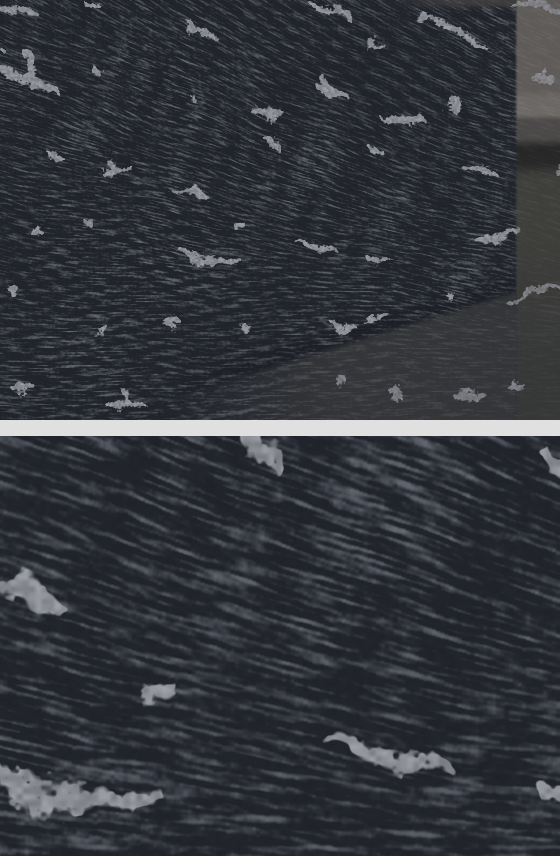
Top, the full canvas; bottom, a detail of the centre.
Reproduce this texture procedurally as a Shadertoy shader.

```glsl
// Polished dark granite: fine pale streaks that follow a bending flow, scattered
// speckled quartz veins, and a soft reflection along the right and lower edges.
// Streaks are noise averaged along the flow; veins are tapered arms in a jittered grid.

const float PI = 3.14159;
const vec3 SLATE = vec3(0.128, 0.140, 0.168);
const vec3 STREAK = vec3(0.37, 0.385, 0.42);
const vec3 QUARTZ = vec3(0.61, 0.62, 0.65);
const vec3 FLOOR_GLOW = vec3(0.245, 0.25, 0.25);
const vec3 WALL_GLOW = vec3(0.46, 0.44, 0.42);

float hash(vec2 p) {
    return fract(sin(dot(p, vec2(127.1, 311.7))) * 43758.5453);
}

float noise(vec2 p) {
    vec2 i = floor(p), f = fract(p);
    f = f * f * (3.0 - 2.0 * f);
    float low = mix(hash(i), hash(i + vec2(1, 0)), f.x);
    float high = mix(hash(i + vec2(0, 1)), hash(i + vec2(1, 1)), f.x);
    return mix(low, high, f.y);
}

vec2 direction(float angle) {
    return vec2(cos(angle), sin(angle));
}

// Nearly level at the bottom, falling to the right at the top
float flowAngle(vec2 p) {
    return 0.08 - 0.52 * p.y - 0.12 * p.x * p.y;
}

// Fine noise averaged along the flow
float streaks(vec2 p, float grain, float reach) {
    vec2 dir = direction(flowAngle(p) + 0.25 * (noise(p * 7.0) - 0.5));
    float sum = 0.0;
    for (int i = -4; i <= 4; i++) {
        sum += noise((p + dir * reach * float(i) / 4.0) / grain);
    }
    return sum / 9.0;
}

// Depth inside an arm whose width shrinks toward its tip
float taperedArm(vec2 p, vec2 arm, float radius) {
    float h = clamp(dot(p, arm) / dot(arm, arm), 0.0, 1.0);
    return 1.0 - length(p - arm * h) / (radius * mix(1.0, 0.4, h));
}

// Vein density: each cell may hold a cluster of two or three bent arms
float veins(vec2 p, float size) {
    vec2 home = floor(p / size);
    float depth = -1.0;
    for (int y = -1; y <= 1; y++)
    for (int x = -1; x <= 1; x++) {
        vec2 cell = home + vec2(x, y);
        if (hash(cell + 3.7) > 0.86) continue;
        vec2 jitter = vec2(hash(cell + 11.3), hash(cell + 27.9));
        vec2 center = (cell + 0.15 + 0.7 * jitter) * size;
        float stretch = hash(cell + 41.1);
        float angle = flowAngle(center) - 0.1 + 0.7 * (hash(cell + 53.6) - 0.5);
        float radius = mix(0.014, 0.021, hash(cell + 67.2));
        int arms = hash(cell + 71.8) > 0.7 ? 3 : 2;
        for (int k = 0; k < arms; k++) {
            float turn = hash(cell + 83.0 + 9.0 * float(k));
            float bend = angle + PI * float(k) + 0.9 * (turn - 0.5);
            if (k == 2) bend = angle + 1.9 + turn;
            float reach = mix(0.012, 0.12, stretch * stretch) * mix(0.5, 1.0, turn);
            vec2 arm = direction(bend) * reach;
            depth = max(depth, taperedArm(p - center, arm, radius));
        }
    }
    return depth;
}

// Reflected wall in the right strip, as bands from bottom to top
vec3 wallColor(float y) {
    vec3 c = mix(vec3(0.23, 0.235, 0.23), vec3(0.27, 0.27, 0.245), smoothstep(0.1, 0.5, y));
    c = mix(c, vec3(0.16, 0.155, 0.15), smoothstep(0.57, 0.62, y));
    c = mix(c, vec3(0.33, 0.32, 0.31), smoothstep(0.645, 0.675, y));
    c = mix(c, WALL_GLOW * 1.06, smoothstep(0.71, 0.73, y));
    return mix(c, WALL_GLOW * 0.92, smoothstep(0.76, 0.79, y));
}

void mainImage(out vec4 fragColor, in vec2 fragCoord) {
    vec2 p = fragCoord / iResolution.y;
    float aspect = iResolution.x / iResolution.y;

    // Streaked stone, with broad changes in strength
    float patchiness = noise(p * 5.0 + 4.0);
    float streak = smoothstep(0.44, 0.76, streaks(p, 0.0034, 0.014));
    streak *= mix(0.7, 1.15, patchiness) * mix(1.1, 0.85, p.x / aspect);
    vec3 color = mix(SLATE, STREAK, streak);
    color *= 0.95 + 0.1 * noise(p * 230.0);

    // Reflected floor wedge and wall strip
    float rise = p.y - (0.306 + 0.306 * (p.x - 1.229));
    float wedge = smoothstep(0.008, -0.012, rise) * smoothstep(0.35, 0.85, p.x);
    float strip = smoothstep(1.224, 1.234, p.x);
    float topEdge = smoothstep(0.975, 0.995, p.y) * smoothstep(0.9, 1.1, p.x);
    color *= 1.0 - 0.12 * smoothstep(0.05, 0.0, abs(rise - 0.015)) * smoothstep(0.3, 0.7, p.x);
    color = mix(color, FLOOR_GLOW, 0.62 * wedge * (1.0 - strip));
    color = mix(color, wallColor(p.y), 0.82 * strip);
    color = mix(color, WALL_GLOW * 0.75, 0.5 * topEdge * (1.0 - strip));

    // Ragged quartz, broken into grains toward its rim
    vec2 warp = vec2(noise(p * 38.0), noise(p * 38.0 + 19.0)) - 0.5;
    float depth = veins(p + 0.022 * warp, 0.172);
    depth += 0.7 * (noise(p * 95.0 + 7.0) - 0.5);
    float grain = noise(p * 240.0 + 31.0);
    float quartz = smoothstep(0.0, 0.42, depth - 0.65 * grain + 0.15);
    vec3 quartzColor = QUARTZ * mix(0.82, 1.08, noise(p * 200.0 + 3.0));
    color = mix(color, quartzColor, quartz * mix(0.92, 0.7, max(wedge, strip)));

    fragColor = vec4(color, 1.0);
}
```
